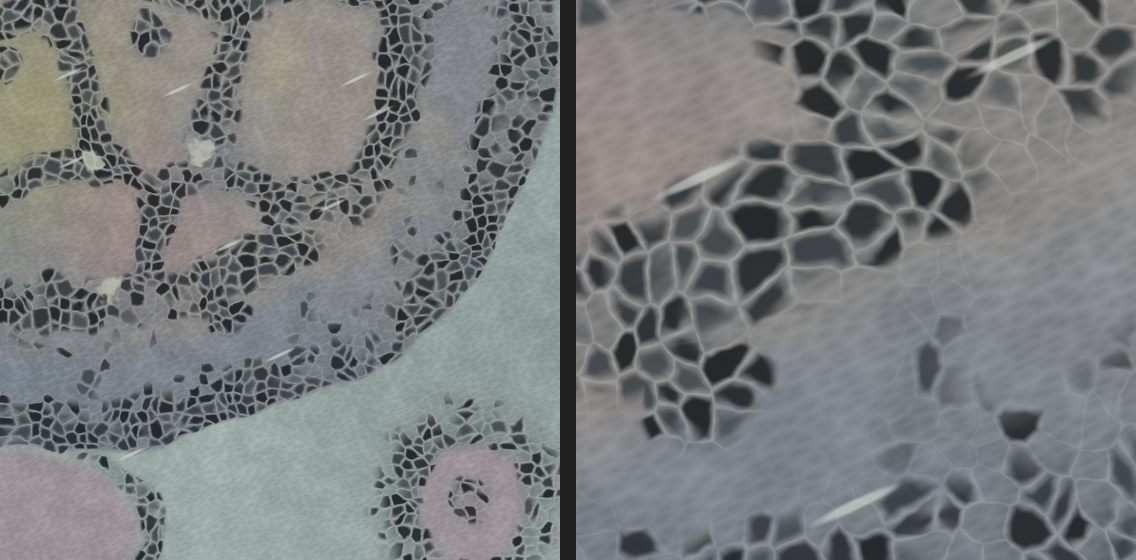
Left, the full canvas; right, a detail of the centre.
Write a Shadertoy shader that draws this texture.

```glsl
// Stained tissue section: dark granular cell bands winding between soft grey, pink and teal lobes.

vec2 hash2(vec2 p) {
    vec3 q = fract(vec3(p.xyx) * vec3(.1031, .1030, .0973));
    q += dot(q, q.yzx + 33.33);
    return fract((q.xx + q.yz) * q.zy);
}

// Cellular noise: x = distance to nearest site, y = gap to the second, zw = random values of the cell
vec4 cells(vec2 p) {
    vec2 base = floor(p), id = base;
    float first = 8., second = 8.;
    for (int j = -1; j <= 1; j++)
    for (int i = -1; i <= 1; i++) {
        vec2 cell = base + vec2(i, j);
        float d = length(cell + .1 + .8 * hash2(cell + 19.) - p);
        if (d < first) { second = first; first = d; id = cell; }
        else second = min(second, d);
    }
    return vec4(first, second - first, hash2(id + 71.));
}

// Layered sines, roughly -1 to 1
float waves(vec2 p) {
    float sum = 0., amp = .5;
    for (int i = 0; i < 5; i++) {
        p = mat2(.8, -.6, .6, .8) * p * 1.7 + 1.3;
        sum += amp * sin(p.x + 1.5 * sin(p.y));
        amp *= .6;
    }
    return sum;
}

float blob(vec2 p, vec2 center, vec2 radius) {
    return exp(-dot((p - center) / radius, (p - center) / radius));
}

void mainImage(out vec4 fragColor, in vec2 fragCoord) {
    vec2 uv = fragCoord / iResolution.xy;
    vec2 p = uv + .018 * vec2(waves(uv * 6.), waves(uv * 6. + 7.));
    vec2 slant = mat2(.91, -.42, .42, .91) * uv;
    float cloud = waves(uv * 3. + 4.);

    // Large rounded body, its rim and a concentric inner band
    vec2 e = pow(abs(p - vec2(.05, 1.)) / vec2(.95, .8), vec2(2.3));
    float r = pow(e.x + e.y, 1. / 2.3);
    float inside = smoothstep(1.008, .992, r);
    float rim = inside * smoothstep(.84, .95, r);
    float innerBand = smoothstep(.075, .025, abs(r - .7 - .03 * cloud));

    // Lobes inside the body, with seams and granular nuclei
    vec4 lobe = cells(p * 3.5 + vec2(.3, .6));
    float seam = smoothstep(.3, .08, lobe.y) * mix(1., .35, smoothstep(.68, .78, r));
    float nucleus = smoothstep(.16, .09, lobe.x) * step(.35, lobe.z);
    float density = max(rim, inside * max(innerBand, max(seam, nucleus)));

    // Two separate lobes outside the body
    float right = length((p - vec2(.84, .1)) * vec2(1., .8));
    float left = length((p - vec2(.03, .06)) * vec2(1., 1.6));
    float halo = smoothstep(.075, .1, right) * smoothstep(.21, .11, right);
    float crust = smoothstep(.2, .23, left) * smoothstep(.275, .25, left) * smoothstep(.1, .2, uv.x);
    float outer = max(max(halo * .85, crust), smoothstep(.045, .025, right));
    density = max(density, (1. - inside) * outer);
    density *= clamp(.88 + .4 * waves(uv * 8. + 2.), .35, 1.1);

    // Ground tints
    vec3 body = mix(vec3(.52, .535, .55), vec3(.585, .565, .545), smoothstep(-.35, .5, cloud));
    body = mix(body, vec3(.47, .51, .56), .75 * smoothstep(.74, .82, r) * smoothstep(.85, .4, uv.x));
    body = mix(body, vec3(.60, .60, .46), .85 * blob(uv, vec2(.07, .79), vec2(.17, .2)));
    body = mix(body, vec3(.62, .54, .53), .8 * blob(uv, vec2(.25, .6), vec2(.14, .15)));
    body = mix(body, vec3(.65, .64, .54), .7 * blob(p, vec2(.5, .88), vec2(.04, .06)));
    vec3 ground = vec3(.59, .645, .635) + .035 * cloud;
    float pink = max(smoothstep(.11, .08, right), smoothstep(.23, .19, left));
    ground = mix(ground, vec3(.61, .565, .59), .85 * pink);
    vec3 col = mix(ground, body, inside);

    // Fine fibres and mottling
    float fibre = cells(slant * vec2(65., 150.)).x - .48;
    col += .075 * fibre + .025 * waves(uv * 35.);

    // Grey mesh with dark granules of uneven size
    vec2 jitter = .004 * vec2(waves(uv * 30.), waves(uv * 30. + 5.));
    vec4 grain = cells((p + jitter) * 47.);
    float core = smoothstep(.06, .36 + .2 * grain.w, grain.y);
    float filled = smoothstep(grain.z * .75, grain.z * .75 + .35, density);
    col = mix(col, vec3(.43, .455, .465) + .1 * fibre, .65 * clamp(density, 0., 1.));
    col += .09 * density * smoothstep(.12, .02, grain.y);
    vec3 granule = mix(vec3(.12, .13, .14), vec3(.29, .31, .33), grain.w * grain.w);
    col = mix(col, granule, .92 * core * filled);

    // Cream gaps among the granules and a few pale scratches
    vec4 gap = cells(p * 13. + 3.);
    float cream = smoothstep(.34, .22, gap.x + .12 * waves(uv * 40.)) * step(.93, gap.z);
    col = mix(col, vec3(.73, .74, .69), .85 * cream * smoothstep(.1, .4, density));
    vec4 scratch = cells(slant * vec2(9., 75.));
    col = mix(col, vec3(.8, .82, .8), .7 * smoothstep(.32, .12, scratch.x) * step(.988, scratch.z));

    fragColor = vec4(clamp(col, 0., 1.), 1.);
}
```
